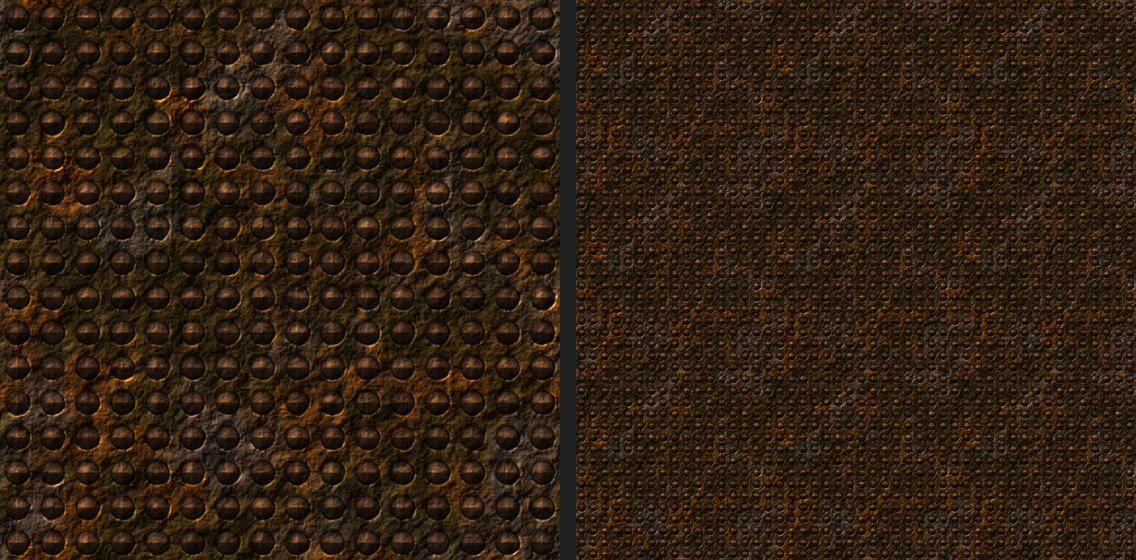
Left: one tile. Right: repeated 3 by 3.
A WebGL 2 fragment shader for this texture:

```glsl
#version 300 es
precision highp float;
// Seamless rusty metal plate with a square grid of four-faceted rivets.

#define STUDS 16.0          // rivets across and down
#define STUD_RADIUS 0.335   // in cells
#define RIM_RADIUS 0.39     // centre of the worn lip, in cells
#define RIM_WIDTH 0.05
#define RIM_GAIN 1.15
#define ROUGHNESS 10.0      // strength of the surface relief
#define OLIVE vec3(0.165, 0.118, 0.046)
#define RUST vec3(0.275, 0.150, 0.045)
#define ASH vec3(0.225, 0.180, 0.145)
#define GOLD vec3(0.20, 0.125, 0.045)
#define STUD_METAL vec3(0.43, 0.31, 0.215)

uniform vec2 u_resolution;
out vec4 fragColor;

// Integer hash of a cell and a seed, 0 to 1.
float hash(vec2 cell, float seed) {
    uvec3 v = uvec3(cell, seed) * 1664525u + 1013904223u;
    v.x += v.y * v.z;
    v.y += v.z * v.x;
    v.z += v.x * v.y;
    v ^= v >> 16u;
    v.x += v.y * v.z;
    v.y += v.z * v.x;
    return float((v.x ^ v.y) >> 8u) / 16777216.0;
}

float wrappedHash(vec2 cell, float period, float seed) {
    return hash(floor(mod(cell + 0.5, period)), seed);
}

// Value noise that wraps over the canvas.
float noise(vec2 uv, float period, float seed) {
    vec2 p = uv * period;
    vec2 cell = floor(p);
    vec2 f = p - cell;
    f = f * f * (3.0 - 2.0 * f);
    float low = mix(wrappedHash(cell, period, seed),
                    wrappedHash(cell + vec2(1, 0), period, seed), f.x);
    float high = mix(wrappedHash(cell + vec2(0, 1), period, seed),
                     wrappedHash(cell + vec2(1, 1), period, seed), f.x);
    return mix(low, high, f.y);
}

float fbm(vec2 uv, float period, int octaves, float seed) {
    float sum = 0.0, total = 0.0, amplitude = 1.0;
    for (int i = 0; i < octaves; i++) {
        sum += amplitude * noise(uv, period, seed + float(i));
        total += amplitude;
        amplitude *= 0.55;
        period *= 2.0;
    }
    return sum / total;
}

// Slope of the rough surface towards a light at the upper left.
float relief(vec2 uv) {
    vec2 e = vec2(0.001, -0.001);
    return fbm(uv + e, 36.0, 4, 10.0) - fbm(uv - e, 36.0, 4, 10.0);
}

// Mottled rust, olive and ash patches.
vec3 patina(vec2 uv) {
    float rust = smoothstep(0.47, 0.72, fbm(uv, 9.0, 5, 20.0));
    float ash = smoothstep(0.50, 0.70, fbm(uv, 5.0, 5, 30.0));
    float grime = fbm(uv, 24.0, 4, 40.0);
    vec3 colour = mix(mix(OLIVE, RUST, rust), ASH, ash * 0.85);
    return colour * mix(0.55, 1.45, grime);
}

// Brightness of a domed rivet with four facets; q is 1 at its edge.
float facets(vec2 q, float soft) {
    float right = smoothstep(-soft, soft, q.x);
    float top = smoothstep(-soft, soft, q.y);
    float r = length(q);
    float upper = mix(1.0, 0.70, right) * mix(1.0, 0.50, smoothstep(0.25, 1.0, r));
    float lower = mix(0.35, 0.25, right) * mix(1.0, 0.45, clamp(-q.y, 0.0, 1.0));
    return mix(lower, upper, top) * (1.0 - 0.55 * smoothstep(0.80, 1.0, r));
}

void main() {
    vec2 uv = gl_FragCoord.xy / u_resolution;
    float pixel = STUDS / min(u_resolution.x, u_resolution.y);
    vec2 cell = floor(uv * STUDS);
    vec2 p = fract(uv * STUDS) - 0.5;
    float r = length(p);

    // Rough ground
    float slope = relief(uv) * ROUGHNESS;
    vec3 base = patina(uv);
    vec3 colour = base * clamp(1.0 + slope, 0.3, 2.2);

    // Worn lip: lit at the lower right, shaded at the upper left
    float wobble = fbm(uv, 80.0, 3, 50.0) - 0.5;
    float wear = smoothstep(0.25, 0.70, fbm(uv, 48.0, 3, 60.0));
    float edge = r + wobble * 0.07;
    float lip = 1.0 - smoothstep(0.0, RIM_WIDTH, abs(edge - RIM_RADIUS));
    float lit = dot(p / max(r, 0.001), vec2(0.62, -0.78));
    float glow = lip * max(lit + 0.25, 0.0) * mix(0.35, 1.0, wear) * RIM_GAIN;
    colour *= 1.0 + 0.45 * lip * min(lit, 0.0);
    colour += (GOLD * 0.6 + base * 0.5) * glow * clamp(1.0 + slope, 0.4, 1.7);

    // Shadow in the groove around the rivet
    colour *= mix(0.35, 1.0, smoothstep(STUD_RADIUS - 0.01, STUD_RADIUS + 0.045, edge));

    // Rivet, tinted by the patina and varied from one to the next
    float shade = facets(p / STUD_RADIUS, max(0.03, pixel / STUD_RADIUS * 0.6));
    vec3 tint = mix(vec3(1.0), base / max(dot(base, vec3(0.4, 0.4, 0.2)), 0.01), 0.22);
    vec3 stud = STUD_METAL * tint * shade * mix(0.85, 1.12, hash(cell, 70.0));
    stud *= clamp(1.0 + slope * 0.55 + wobble * 0.5, 0.5, 1.6);
    float studEdge = r + wobble * 0.02 - STUD_RADIUS;
    colour = mix(colour, stud, 1.0 - smoothstep(-pixel, pixel, studEdge));

    fragColor = vec4(colour, 1.0);
}
```
